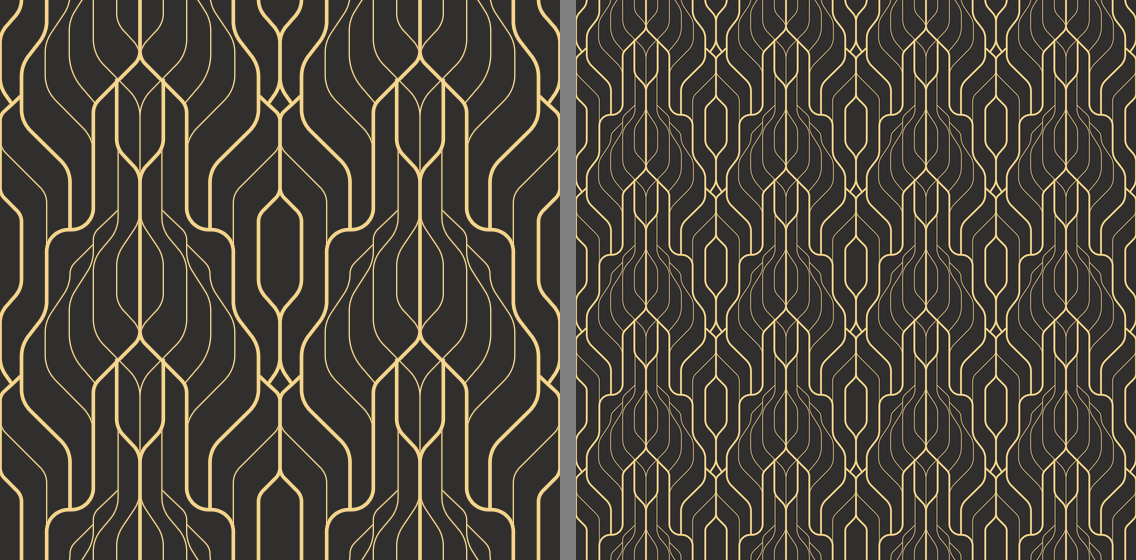
Left, the tile; right, the same tile 2 across and 2 down.
Give the GLSL for this pattern, as a WebGL 2 fragment shader.

```glsl
#version 300 es
precision highp float;
// Mirrored art deco lattice of thick and thin gold lines on charcoal, two repeats each way.

#define REPEATS 2.0
#define CELL 384.0
#define THICK_HALF 2.5
#define THIN_HALF 0.9
#define GROUND vec3(0.192, 0.180, 0.180)
#define GOLD vec3(0.960, 0.840, 0.550)

uniform vec2 u_resolution;
out vec4 fragColor;

// Wraps a vertical offset to the nearest repeat
vec2 wrapY(vec2 d) {
    return vec2(d.x, mod(d.y + 0.5 * CELL, CELL) - 0.5 * CELL);
}

float segment(vec2 p, vec2 b) {
    return length(p - b * clamp(dot(p, b) / max(dot(b, b), 1e-4), 0.0, 1.0));
}

// Vertical stroke at x, from y0 down to y1
float stem(vec2 p, float x, float y0, float y1) {
    vec2 q = wrapY(p - vec2(x, 0.5 * (y0 + y1)));
    return length(vec2(q.x, max(abs(q.y) - 0.5 * (y1 - y0), 0.0)));
}

// Slanted stroke from start that bends through an arc to vertical at end
float bend(vec2 p, vec2 start, vec2 end, float radius) {
    vec2 span = end - start;
    vec2 q = wrapY(p - start) * sign(span);
    span = abs(span);
    vec2 center = vec2(span.x - radius, span.y);
    float c2 = dot(center, center);
    float run = sqrt(max(c2 - radius * radius, 0.0));
    vec2 dir = (center * run + vec2(center.y, -center.x) * radius) / c2;
    vec2 k = q - center;
    if (k.y <= 0.0 && dot(k, dir) >= 0.0) return abs(length(k) - radius);
    return min(segment(q, dir * run), length(q - span));
}

// S-curve, vertical at both ends
float jog(vec2 p, vec2 a, vec2 b, float radius) {
    vec2 mid = 0.5 * (a + b);
    return min(bend(p, mid, a, radius), bend(p, mid, b, radius));
}

float thickLines(vec2 p) {
    // Central stem, shoulders and inner cup
    float d = stem(p, 0.0, 248.0, 456.0);
    d = min(d, jog(p, vec2(0, 70), vec2(64, 155), 25.0));
    d = min(d, stem(p, 64.0, 155.0, 285.0));
    d = min(d, stem(p, 32.0, 110.0, 190.0));
    d = min(d, jog(p, vec2(32, 190), vec2(0, 250), 33.0));
    // Stepped scallop and outer body
    d = min(d, bend(p, vec2(96, 315), vec2(64, 285), 30.0));
    d = min(d, bend(p, vec2(96, 315), vec2(128, 345), 30.0));
    d = min(d, stem(p, 128.0, 345.0, 413.0));
    d = min(d, jog(p, vec2(128, 413), vec2(162.5, 489), 46.0));
    d = min(d, stem(p, 162.5, 489.0, 534.0));
    d = min(d, jog(p, vec2(162.5, 150), vec2(96, 250), 41.0));
    d = min(d, stem(p, 96.0, 250.0, 315.0));
    // Side lozenge, stems and small diamond
    d = min(d, jog(p, vec2(192, 257), vec2(162.5, 304), 21.0));
    d = min(d, stem(p, 162.5, 304.0, 383.0));
    d = min(d, jog(p, vec2(162.5, 383), vec2(192, 443), 35.0));
    d = min(d, stem(p, 192.0, 59.0, 106.0));
    d = min(d, bend(p, vec2(176, 142), vec2(192, 106), 42.0));
    d = min(d, bend(p, vec2(162.5, 131), vec2(192, 166), 18.0));
    return min(d, stem(p, 192.0, 166.0, 257.0));
}

float thinLines(vec2 p) {
    // First petal
    float d = jog(p, vec2(0, 288), vec2(32, 365), 48.0);
    d = min(d, stem(p, 32.0, 365.0, 402.0));
    d = min(d, jog(p, vec2(32, 402), vec2(0, 464), 35.0));
    // Second petal, running on into the central V
    d = min(d, stem(p, 30.0, 200.0, 298.0));
    d = min(d, jog(p, vec2(30, 298), vec2(64, 372), 46.0));
    d = min(d, stem(p, 64.0, 372.0, 438.0));
    d = min(d, jog(p, vec2(64, 54), vec2(0, 160), 50.0));
    d = min(d, stem(p, 0.0, 160.0, 250.0));
    // Third petal
    d = min(d, bend(p, vec2(30, 288), vec2(64, 329), 20.0));
    d = min(d, stem(p, 64.0, 329.0, 345.0));
    d = min(d, jog(p, vec2(64, 345), vec2(97, 426), 50.0));
    d = min(d, stem(p, 97.0, 426.0, 458.0));
    d = min(d, bend(p, vec2(62, 525), vec2(97, 458), 70.0));
    // Fourth petal
    d = min(d, bend(p, vec2(64, 335), vec2(96, 376), 22.0));
    d = min(d, jog(p, vec2(96, 376), vec2(130, 456), 48.0));
    d = min(d, stem(p, 130.0, 456.0, 487.0));
    d = min(d, jog(p, vec2(130, 487), vec2(64, 594), 49.0));
    // Side arch
    d = min(d, jog(p, vec2(192, 190), vec2(128, 278), 29.0));
    return min(d, stem(p, 128.0, 278.0, 343.0));
}

void main() {
    // Cell units, y downward, mirrored about the cell's middle
    vec2 p = gl_FragCoord.xy / u_resolution * REPEATS * CELL;
    p = vec2(abs(mod(p.x, CELL) - 0.5 * CELL), -p.y);
    float pixel = REPEATS * CELL / min(u_resolution.x, u_resolution.y);
    float edge = min(thickLines(p) - THICK_HALF, thinLines(p) - THIN_HALF);
    float ink = clamp(0.5 - edge / pixel, 0.0, 1.0);
    fragColor = vec4(mix(GROUND, GOLD, ink), 1.0);
}
```
